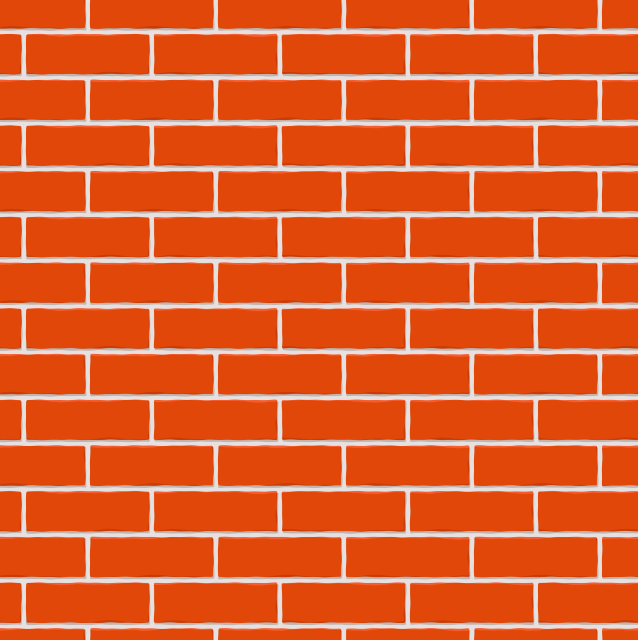
A Shadertoy shader for this pattern:

```glsl
// Glossy orange brick wall in running bond with pale, shadowed mortar joints.

// Layered sines for hand-drawn edges, roughly -1 to 1
float ripple(float t, float seed) {
    return 0.6 * sin(t * 85.0 + seed * 6.3) + 0.4 * sin(t * 205.0 + seed * 17.0);
}

// Rounded box whose four sides wander independently
float brickDistance(vec2 q, vec2 halfSize, float seed) {
    vec2 side = step(0.0, q);
    q.x += 0.0007 * ripple(q.y, seed + 0.37 * side.x);
    q.y += 0.0006 * ripple(q.x, seed + 0.61 * side.y);
    vec2 e = abs(q) - halfSize + 0.0025;
    return length(max(e, 0.0)) + min(max(e.x, e.y), 0.0) - 0.0025;
}

float cover(float d, float pixel) {
    return 1.0 - smoothstep(-0.6 * pixel, 0.6 * pixel, d);
}

void mainImage(out vec4 fragColor, in vec2 fragCoord) {
    float pixel = 1.0 / iResolution.y;

    // Five bricks by fourteen courses, alternate courses shifted by half
    vec2 grid = fragCoord * pixel * vec2(5.0, 14.0) - vec2(0.187, 0.298);
    float course = mod(floor(grid.y), 2.0);
    grid.x -= 0.5 * course;
    vec2 q = (fract(grid) - 0.5) / vec2(5.0, 14.0) - vec2(-0.0004, 0.0012);

    // Wear repeats every five bricks and two courses
    float column = mod(floor(grid.x), 5.0);
    float seed = fract(sin(column * 12.99 + course * 78.23 + 1.0) * 437.58);
    vec2 halfSize = vec2(0.0962, 0.0312);

    // Mortar with a shadow below and to the right of each brick
    vec3 color = vec3(0.90, 0.88, 0.88);
    float shadow = brickDistance(q - vec2(0.0008, -0.0026), halfSize + 0.0006, seed + 0.2);
    color = mix(color, vec3(0.76, 0.71, 0.69), cover(shadow, pixel));

    // Brick face with darker worn patches on the bottom and right
    vec3 face = vec3(0.88, 0.28, 0.03);
    float lowWear = 0.0012 + 0.0026 * ripple(q.x * 0.45, seed + 0.8);
    float sideWear = 0.0010 + 0.0018 * ripple(q.y * 0.8, seed + 0.5);
    float wear = min(q.y + halfSize.y - lowWear, halfSize.x - q.x - sideWear);
    face = mix(face, vec3(0.79, 0.235, 0.02), cover(wear, pixel));

    // Uneven gloss along the top edge
    float gloss = 0.0020 + 0.0021 * ripple(q.x * 0.4, seed + 0.1)
                + 0.0004 * ripple(q.x * 1.7, seed);
    face = mix(face, vec3(0.96, 0.36, 0.18), cover(halfSize.y - q.y - gloss, pixel));

    color = mix(color, face, cover(brickDistance(q, halfSize, seed), pixel));
    fragColor = vec4(color, 1.0);
}
```
